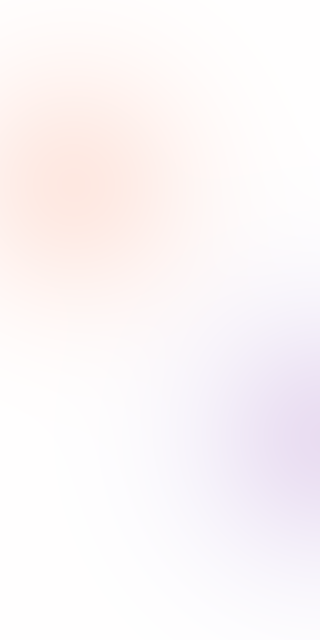
A WebGL 1 fragment shader for this background:

```glsl
precision highp float;
// Soft white backdrop with a peach glow at upper left and a lavender glow at right.

uniform vec2 u_resolution;

// Positions are fractions of the canvas; spreads are fractions of its width.
#define PEACH_CENTER vec2(0.23, 0.711)
#define PEACH_SPREAD 0.285
#define PEACH_CORE vec3(0.995, 0.912, 0.885)
#define PEACH_FRINGE vec3(1.0, 0.925, 0.905)
#define LAVENDER_CENTER vec2(1.02, 0.316)
#define LAVENDER_SPREAD 0.315
#define LAVENDER_CORE vec3(0.915, 0.868, 0.948)
#define LAVENDER_FRINGE vec3(0.925, 0.91, 0.975)
#define PAPER vec3(1.0, 0.998, 0.998)

// Gaussian falloff, round on any canvas shape.
float glow(vec2 uv, vec2 center, float spread) {
  vec2 offset = (uv - center) * vec2(1.0, u_resolution.y / u_resolution.x);
  return exp(-dot(offset, offset) / (2.0 * spread * spread));
}

// Filter that tints the paper, shifting from fringe to core hue.
vec3 tint(vec3 fringe, vec3 core, float amount) {
  return mix(vec3(1.0), mix(fringe, core, amount), amount);
}

void main() {
  vec2 uv = gl_FragCoord.xy / u_resolution;

  float peach = glow(uv, PEACH_CENTER, PEACH_SPREAD);
  float lavender = glow(uv, LAVENDER_CENTER, LAVENDER_SPREAD);

  // Layer both tints over the paper.
  vec3 color = PAPER;
  color *= tint(PEACH_FRINGE, PEACH_CORE, peach);
  color *= tint(LAVENDER_FRINGE, LAVENDER_CORE, lavender);

  gl_FragColor = vec4(color, 1.0);
}
```
